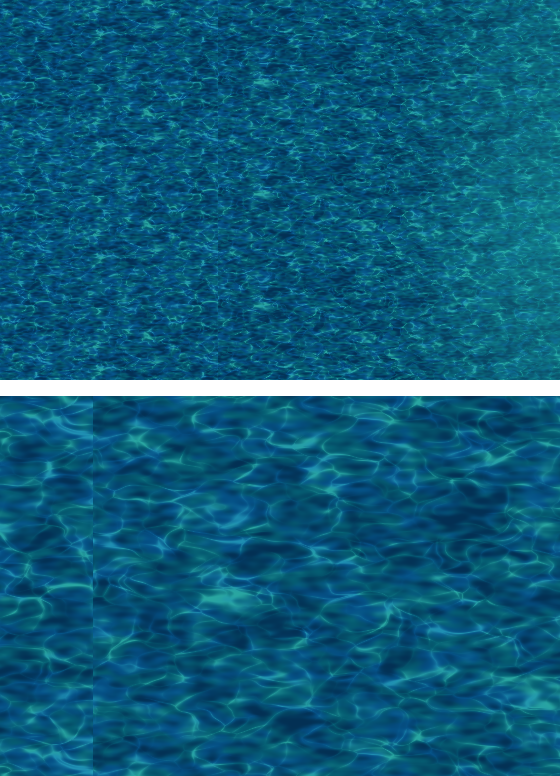
Top: the whole. Bottom: its middle third, enlarged.
Give the GLSL for this texture, as a WebGL 2 fragment shader.

```glsl
#version 300 es
precision highp float;

uniform vec2 u_resolution;
out vec4 fragColor;

vec2 hash2(vec2 c) {
  vec3 q = fract(c.xyx * vec3(0.1031, 0.1030, 0.0973));
  q += dot(q, q.yzx + 33.33);
  return fract((q.xx + q.yz) * q.zy);
}

// Gradient noise that wraps after one tile; period = lattice cells per tile
float tileNoise(vec2 tile, vec2 period, float seed) {
  vec2 p = tile * period;
  vec2 cell = floor(p), f = p - cell;
  vec2 u = f * f * f * (f * (f * 6.0 - 15.0) + 10.0);
  vec4 d;
  for (int k = 0; k < 4; k++) {
    vec2 corner = vec2(k & 1, k >> 1);
    vec2 grad = hash2(mod(cell + corner, period) + seed) * 2.0 - 1.0;
    d[k] = dot(grad, f - corner);
  }
  return mix(mix(d.x, d.y, u.x), mix(d.z, d.w, u.x), u.y);
}

// Bright cell borders of a wrapping Voronoi pattern
float caustic(vec2 tile, vec2 period, float seed, float sharpness) {
  vec2 p = tile * period;
  vec2 cell = floor(p), f = p - cell;
  float nearest = 9.0, second = 9.0;
  for (int y = -1; y <= 1; y++) {
    for (int x = -1; x <= 1; x++) {
      vec2 o = vec2(x, y);
      float d = length(o + hash2(mod(cell + o, period) + seed) - f);
      second = min(second, max(nearest, d));
      nearest = min(nearest, d);
    }
  }
  return exp(-sharpness * (second - nearest));
}

void main() {
  vec2 p = gl_FragCoord.xy / u_resolution.y;

  // Three vertical strips, each repeating its own tile; the second seam is ragged
  float ragged = 0.08 * tileNoise(p, vec2(12, 32), 5.0);
  float strip = step(0.573, p.x) + step(1.03, p.x + ragged);
  float seed = 17.0 + 41.0 * strip;
  vec2 tile = (p - vec2(0.573, 0.0)) / vec2(0.439, 0.294);

  // Gentle ripple distortion
  vec2 warp = vec2(tileNoise(tile, vec2(8, 12), seed + 3.0),
                   tileNoise(tile, vec2(9, 13), seed + 7.0));
  vec2 rippled = tile + warp * vec2(0.07, 0.05);
  rippled += vec2(0.02, 0.015) * tileNoise(tile, vec2(20, 30), seed + 11.0);

  // Water tone: broad patches, flat streaks and fine grain
  float broad = tileNoise(rippled, vec2(6, 8), seed + 19.0);
  float streak = tileNoise(rippled, vec2(12, 25), seed + 23.0);
  float grain = tileNoise(tile, vec2(26, 46), seed + 29.0);
  float hue = tileNoise(rippled, vec2(13, 20), seed + 31.0)
            + 0.6 * tileNoise(tile, vec2(28, 42), seed + 33.0);

  // Two nets of light, broken into patches
  float largeNet = caustic(rippled, vec2(10, 12), seed + 37.0, 8.0);
  float smallNet = caustic(rippled, vec2(17, 22), seed + 43.0, 5.5);
  float largeFade = smoothstep(-0.4, 0.4, tileNoise(tile, vec2(9, 13), seed + 47.0));
  float smallFade = smoothstep(-0.35, 0.4, tileNoise(tile, vec2(10, 12), seed + 53.0));
  float tone = 0.22 + 0.42 * broad + 0.4 * streak + 0.5 * grain
             + 0.55 * largeNet * largeFade + 0.5 * smallNet * smallFade;

  // Slow drift over the whole canvas, free of the tiling
  tone += 0.14 * tileNoise(p / 8.0, vec2(24, 32), 61.0);

  // Deep blue through blue or teal to pale cyan
  float teal = smoothstep(-0.4, 0.35, hue + 0.15 * (p.x - 0.6));
  vec3 body = mix(vec3(0.02, 0.32, 0.53), vec3(0.02, 0.37, 0.45), teal);
  vec3 light = mix(vec3(0.12, 0.56, 0.70), vec3(0.16, 0.65, 0.63), teal);
  vec3 color = mix(vec3(0.01, 0.19, 0.33), body, smoothstep(-0.1, 0.5, tone));
  color = mix(color, light, smoothstep(0.4, 1.0, tone));

  // Teal glow toward the right edge that keeps the ripples visible
  float glow = smoothstep(0.95, 1.5, p.x + 0.05 * broad);
  glow *= 0.55 + 0.45 * exp(-8.0 * (p.y - 0.36) * (p.y - 0.36));
  color = mix(color, vec3(0.06, 0.49, 0.53), 0.35 * glow);
  color += vec3(0.03, 0.08, 0.06) * glow;

  // Faint light at the first strip seam
  float seam = 1.0 - smoothstep(0.0, 0.004, abs(p.x - 0.573));
  color += vec3(0.02, 0.06, 0.06) * seam * smoothstep(-0.2, 0.3, streak);

  fragColor = vec4(color, 1.0);
}
```
